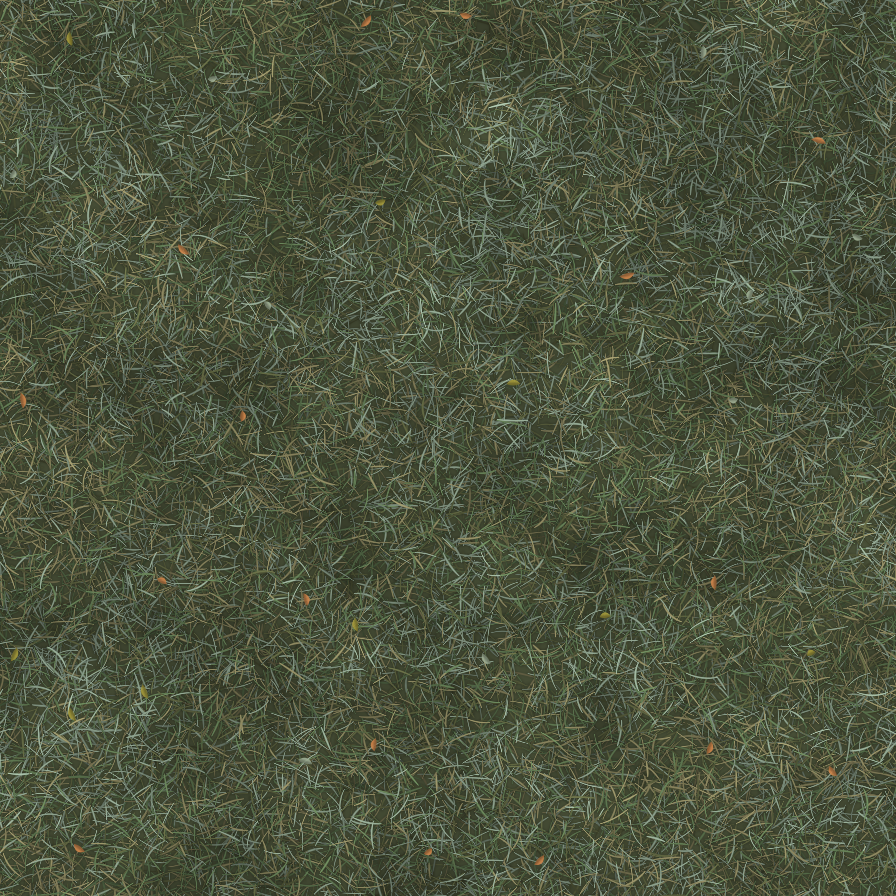
Write a three.js fragment shader that draws this texture.

```glsl
varying vec2 vUv;

const int LAYERS = 44;
const float BLADE_CELLS = 25.0;
const float BLADE_HALF_WIDTH = 0.0015;
const float SHADOW_REACH = 0.004;
const float SHADOW_DEPTH = 0.065;
const float LEAF_CELLS = 8.0;
const float LEAF_SHARE = 0.5;
const float PATCH_SCALE = 7.0;

const vec3 SOIL = vec3(0.25, 0.275, 0.19);
const vec3 FROST = vec3(0.49, 0.56, 0.49);
const vec3 GREEN = vec3(0.34, 0.43, 0.29);
const vec3 STRAW = vec3(0.50, 0.48, 0.34);
const vec3 OLIVE = vec3(0.34, 0.36, 0.23);
const vec3 ORANGE_LEAF = vec3(0.78, 0.50, 0.28);
const vec3 PALE_LEAF = vec3(0.60, 0.66, 0.56);
const vec3 YELLOW_LEAF = vec3(0.62, 0.58, 0.22);

vec4 hash4(vec3 p) {
  vec4 q = fract(p.xyzx * vec4(0.1031, 0.1030, 0.0973, 0.1099));
  q += dot(q, q.wzxy + 33.33);
  return fract((q.xxyz + q.yzzw) * q.zywx);
}

float valueNoise(vec2 p, float seed) {
  vec2 i = floor(p);
  vec2 f = fract(p);
  f = f * f * (3.0 - 2.0 * f);
  float low = mix(hash4(vec3(i, seed)).x, hash4(vec3(i + vec2(1.0, 0.0), seed)).x, f.x);
  float high = mix(hash4(vec3(i + vec2(0.0, 1.0), seed)).x, hash4(vec3(i + 1.0, seed)).x, f.x);
  return mix(low, high, f.y);
}

float patchNoise(vec2 p, float seed) {
  return 0.55 * valueNoise(p, seed) + 0.45 * valueNoise(p * 2.3 + 5.7, seed + 1.0);
}

vec2 rotate(vec2 p, float angle) {
  float c = cos(angle);
  float s = sin(angle);
  return vec2(c * p.x + s * p.y, c * p.y - s * p.x);
}

// Frosty and dry patches shift the odds of each blade colour
vec3 bladeColor(float pick, float frost, float dry) {
  vec4 odds = vec4(0.12 + 0.5 * frost * frost, 0.25, 0.14 + 0.4 * dry * dry, 0.22);
  pick *= dot(odds, vec4(1.0));
  if (pick < odds.x) return FROST;
  if (pick < odds.x + odds.y) return GREEN;
  if (pick < odds.x + odds.y + odds.z) return STRAW;
  return OLIVE;
}

// One layer of bent, tapered blades, each with a soft shadow
vec3 addBlades(vec3 color, vec2 uv, float layer, float depth, float frost, float dry) {
  vec2 grid = uv * BLADE_CELLS + hash4(vec3(layer, 7.0, 3.0)).xy * 50.0;
  vec2 base = floor(grid - 0.5);
  for (int k = 0; k < 4; k++) {
    float row = floor(float(k) * 0.5);
    vec2 cell = base + vec2(float(k) - 2.0 * row, row);
    vec4 place = hash4(vec3(cell, layer + 11.0));
    vec4 look = hash4(vec3(cell, layer + 71.0));
    vec2 p = rotate(grid - cell - place.xy, place.z * 6.2832);
    float halfLength = mix(0.18, 0.44, place.w);
    p.y += (look.x - 0.5) * 1.2 * (p.x * p.x - 0.07);
    float along = clamp(abs(p.x) / halfLength, 0.0, 1.0);
    float d = length(vec2(max(abs(p.x) - halfLength, 0.0), p.y)) / BLADE_CELLS;
    float width = BLADE_HALF_WIDTH * mix(0.65, 1.35, look.y * look.y) * (1.0 - 0.45 * along * along);
    float blade = 1.0 - smoothstep(0.1 * width, width, d);
    float shadow = 1.0 - smoothstep(0.0, SHADOW_REACH, d);
    vec3 tint = bladeColor(look.z, frost, dry);
    float light = mix(0.7, 1.08, depth) * mix(0.8, 1.2, look.w);
    color *= 1.0 - SHADOW_DEPTH * shadow;
    color = mix(color, tint * light, blade);
  }
  return color;
}

// Sparse fallen leaves, pointed at both ends
vec3 addLeaves(vec3 color, vec2 uv) {
  vec2 grid = uv * LEAF_CELLS;
  vec2 cell = floor(grid);
  vec4 place = hash4(vec3(cell, 201.0));
  vec4 look = hash4(vec3(cell, 202.0));
  vec2 p = (grid - cell - mix(vec2(0.1), vec2(0.9), place.xy)) / LEAF_CELLS;
  p = rotate(p, place.z * 6.2832);
  float halfLength = mix(0.005, 0.009, look.x);
  float x = p.x / halfLength;
  float edge = abs(p.y + 0.0015 * x * x) - 0.0032 * (1.0 - x * x);
  float leaf = (1.0 - smoothstep(-0.0008, 0.0008, edge)) * step(place.w, LEAF_SHARE);
  vec3 tint = look.y < 0.5 ? ORANGE_LEAF : (look.y < 0.8 ? PALE_LEAF : YELLOW_LEAF);
  tint *= mix(0.75, 1.05, smoothstep(-0.002, 0.002, p.y));
  return mix(color, tint, leaf * 0.9);
}

void main() {
  vec2 field = vUv * PATCH_SCALE;
  float frost = smoothstep(0.2, 0.85, patchNoise(field, 21.0));
  float dry = smoothstep(0.2, 0.85, patchNoise(field + 13.0, 31.0));
  float tone = mix(0.82, 1.18, patchNoise(field * 1.5, 41.0));

  vec3 color = SOIL;
  for (int i = 0; i < LAYERS; i++) {
    float layer = float(i);
    color = addBlades(color, vUv, layer, layer / float(LAYERS - 1), frost, dry);
  }
  color = addLeaves(color * tone, vUv);
  gl_FragColor = vec4(color, 1.0);
}
```
